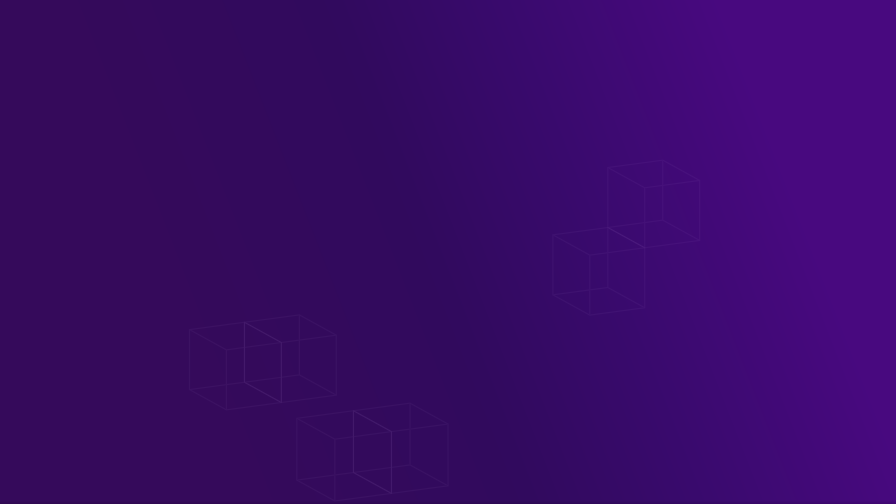
Write a Shadertoy shader that draws this background.

```glsl
const vec3 PLUM   = vec3(0.206, 0.040, 0.357);
const vec3 INDIGO = vec3(0.192, 0.041, 0.367);
const vec3 VIOLET = vec3(0.224, 0.040, 0.428);
const vec3 PURPLE = vec3(0.281, 0.034, 0.498);
const vec3 LILAC  = vec3(0.80, 0.62, 0.92);

// Edge vectors of a box, in canvas heights
const vec2 BACKWARD = vec2(0.1090, 0.0146);
const vec2 FORWARD  = vec2(0.0732, -0.0402);
const vec2 DOWN     = vec2(0.0, -0.1190);

float ramp(float from, float to, float x) {
    return clamp((x - from) / (to - from), 0.0, 1.0);
}

// Slanted four-stop gradient
vec3 backdrop(vec2 p) {
    float t = p.x - 0.39 * (1.0 - p.y);
    vec3 color = mix(PLUM, INDIGO, ramp(0.15, 0.66, t));
    color = mix(color, VIOLET, ramp(0.66, 1.00, t));
    return mix(color, PURPLE, ramp(1.00, 1.42, t));
}

float segmentDistance(vec2 p, vec2 a, vec2 along) {
    vec2 d = p - a;
    return length(d - along * clamp(dot(d, along) / dot(along, along), 0.0, 1.0));
}

float strokeMask(float dist, float width, float pixel) {
    return clamp((0.5 * width - dist) / pixel + 0.5, 0.0, 1.0);
}

// Twelve edges: four parallel copies along each axis
float wireBox(vec2 p, vec2 corner, float scale) {
    vec2 q = (p - corner) / scale;
    float dist = 1e3;
    for (int i = 0; i < 4; i++) {
        float u = float(i & 1);
        float v = float(i >> 1);
        dist = min(dist, segmentDistance(q, u * FORWARD + v * DOWN, BACKWARD));
        dist = min(dist, segmentDistance(q, u * BACKWARD + v * DOWN, FORWARD));
        dist = min(dist, segmentDistance(q, u * BACKWARD + v * FORWARD, DOWN));
    }
    return dist * scale;
}

// Two adjoining boxes; their shared edges add up
float boxPair(vec2 p, vec2 corner, vec2 offset, float scale, float pixel) {
    float ink = 0.0;
    for (int i = 0; i < 2; i++) {
        vec2 start = corner + float(i) * offset * scale;
        ink += strokeMask(wireBox(p, start, scale), 0.0023, pixel);
    }
    return ink;
}

void mainImage(out vec4 fragColor, in vec2 fragCoord) {
    float pixel = 1.0 / iResolution.y;
    vec2 p = fragCoord * pixel;
    vec3 color = backdrop(p);

    // Faint wire boxes
    float ink = boxPair(p, vec2(1.097, 0.534), BACKWARD - DOWN, 1.0, pixel)
              + boxPair(p, vec2(0.376, 0.346), BACKWARD, 1.0, pixel)
              + boxPair(p, vec2(0.589, 0.170), BACKWARD, 1.03, pixel);
    color = mix(color, LILAC, 0.050 * ink);

    // Thin shade along the bottom edge
    color *= 1.0 - 0.10 * (1.0 - smoothstep(0.0, 0.008, p.y));

    fragColor = vec4(color, 1.0);
}
```
